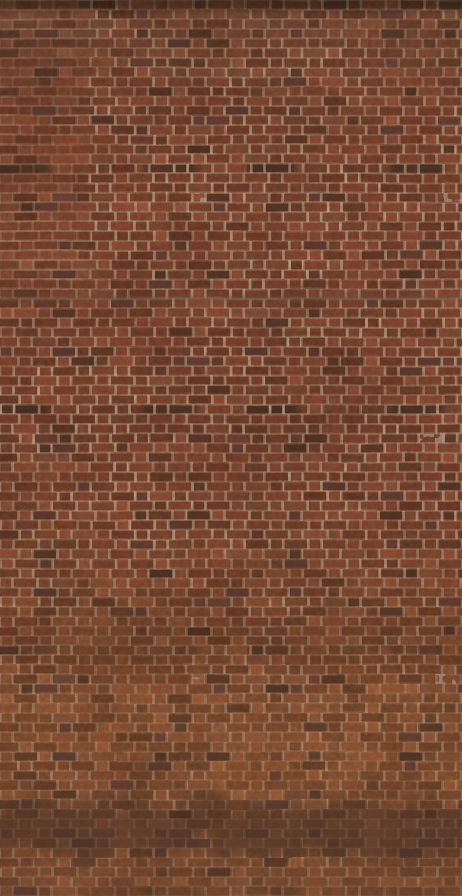
Reproduce this texture procedurally as a Shadertoy shader.

```glsl
#define ROWS 93.0
#define PERIODS 12.0
#define HEADER 0.35
#define JOINT 0.115
#define TILE vec2(0.535, 25.0)
#define RED_BRICK vec3(0.445, 0.235, 0.160)
#define ORANGE_BRICK vec3(0.475, 0.285, 0.165)
#define BROWN_BRICK vec3(0.390, 0.250, 0.175)
#define SOOT vec3(0.235, 0.160, 0.125)
#define BED_MORTAR vec3(0.530, 0.405, 0.310)
#define HEAD_MORTAR vec3(0.665, 0.565, 0.460)

float hash(vec2 p) {
    vec3 q = fract(vec3(p.xyx) * 0.1031);
    q += dot(q, q.yzx + 33.33);
    return fract((q.x + q.y) * q.z);
}

float noise(vec2 p) {
    vec2 i = floor(p), f = fract(p);
    f = f * f * (3.0 - 2.0 * f);
    return mix(mix(hash(i), hash(i + vec2(1, 0)), f.x),
               mix(hash(i + vec2(0, 1)), hash(i + vec2(1, 1)), f.x), f.y);
}

float fbm(vec2 p) {
    float sum = 0.0, amp = 0.5;
    for (int i = 0; i < 4; i++) {
        sum += amp * noise(p);
        p = p * 2.03 + 17.0;
        amp *= 0.5;
    }
    return sum;
}

float band(float y, float centre, float halfWidth) {
    float d = (y - centre) / halfWidth;
    return exp(-d * d);
}

// Antialiased line coverage; all lengths are in row heights
float line(float d, float halfWidth, float pixel) {
    float soft = max(0.6 * pixel, 0.06);
    return 1.0 - smoothstep(halfWidth - soft, halfWidth + soft, d);
}

void mainImage(out vec4 fragColor, in vec2 fragCoord) {
    vec2 uv = fragCoord / iResolution.xy;
    float pixel = ROWS / iResolution.y;
    float periodLength = iResolution.x / iResolution.y * ROWS / PERIODS;

    // Bond of alternating headers and stretchers, shifted on every other row
    float y = uv.y * ROWS + 0.12 * (noise(uv * vec2(9.0, 40.0)) - 0.5);
    float row = floor(y);
    float x = uv.x * PERIODS + 0.5 * mod(row, 2.0) + 0.05 * (hash(vec2(row, 3.0)) - 0.5);
    float f = fract(x), fy = fract(y);
    float isHeader = 1.0 - step(HEADER, f);
    vec2 brick = vec2(2.0 * floor(x) + 1.0 - isHeader, row);

    // Brick tints recur with the wall section, plus a little individual drift
    vec2 section = vec2(mod(brick.x, 13.0), mod(row, TILE.y));
    float tint = mix(hash(section + 5.0), hash(brick + 71.0), 0.35);
    float hue = hash(section + 41.0);
    float grain = fbm(uv * vec2(130.0, 250.0));
    float stain = fbm(uv * vec2(7.0, 14.0) + 4.0);

    // Red upper wall, orange lower wall, brown top
    float lower = 1.0 - smoothstep(0.18, 0.46, uv.y + 0.15 * (stain - 0.5));
    float top = smoothstep(0.84, 1.0, uv.y);
    vec3 color = mix(RED_BRICK, ORANGE_BRICK, 0.85 * lower);
    color = mix(color, BROWN_BRICK, 0.6 * top + 0.4 * smoothstep(0.55, 0.9, hue));
    color *= 0.80 + 0.36 * tint + 0.22 * (grain - 0.45);
    color *= mix(1.0, 1.05, isHeader);

    // Scattered burnt bricks and purple-grey bricks
    color = mix(color, SOOT, 0.55 * step(0.95, hash(section + 19.0)));
    color = mix(color, vec3(0.31, 0.20, 0.19), 0.6 * step(0.95, hash(section + 27.0)));

    // Dark clusters along one course of each section
    float tx = mod(uv.x, TILE.x);
    float cluster = min(abs(tx - 0.368), abs(tx - 0.049));
    float course = 1.0 - step(0.5, mod(row, TILE.y));
    float above = step(0.4, uv.y);
    color = mix(color, SOOT, course * mix(0.35, 0.75, above)
                * (1.0 - smoothstep(0.045, 0.075, cluster)));

    // Mortar, paler in the head joints and patchy over the wall
    float bedDist = min(fy, 1.0 - fy);
    float headDist = min(min(f, 1.0 - f), abs(f - HEADER)) * periodLength;
    float patchy = smoothstep(0.25, 0.65, noise(uv * vec2(14.0, 30.0) + 9.0));
    float leftPanel = (1.0 - smoothstep(0.17, 0.21, uv.x)) * smoothstep(0.60, 0.72, uv.y);
    float fade = mix(1.0, 0.62, lower) * (1.0 - 0.3 * top);
    float bed = line(bedDist, JOINT, pixel) * fade * (0.55 + 0.35 * patchy);
    float head = line(headDist, JOINT * 1.25, pixel) * fade * (1.0 - 0.65 * leftPanel)
               * (0.55 + 0.45 * hash(vec2(floor(x * 2.0 + 0.3), row) + 13.0));
    color = mix(color, BED_MORTAR * (0.85 + 0.3 * grain), bed);
    color = mix(color, HEAD_MORTAR * (0.85 + 0.3 * grain), head * (0.75 + 0.2 * patchy));

    // Dull seam between sections and small pale chips
    color = mix(color, vec3(0.40, 0.32, 0.25), 0.5 * band(uv.y, 0.667, 0.003));
    float chip = step(0.992, hash(section + 83.0)) * smoothstep(0.62, 0.75, noise(uv * vec2(110.0, 210.0)));
    color = mix(color, vec3(0.62, 0.56, 0.53), 0.7 * chip);

    // Sooty base with a ragged upper edge, and a shaded top edge
    float ragged = uv.y + 0.055 * (fbm(uv * vec2(11.0, 6.0)) - 0.5)
                 + 0.025 * (hash(brick + 7.0) - 0.5);
    float dirt = smoothstep(0.035, 0.06, ragged) * (1.0 - smoothstep(0.09, 0.125, ragged));
    color = mix(color, SOOT * 1.15, dirt * (0.35 + 0.4 * stain));
    color = mix(color, BROWN_BRICK, 0.3 * (1.0 - smoothstep(0.0, 0.06, uv.y)));
    color *= 1.0 - 0.16 * band(uv.y, 0.29, 0.025) * stain;
    color *= 1.0 - 0.32 * smoothstep(0.982, 0.995, uv.y);
    color *= 0.94 + 0.2 * stain;

    fragColor = vec4(clamp(color, 0.0, 1.0), 1.0);
}
```
